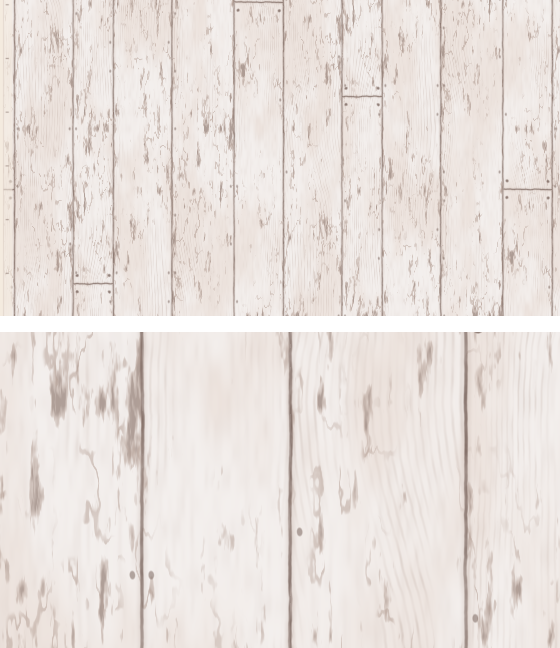
Top, the full canvas; bottom, a detail of the centre.
This texture is drawn by a WebGL 2 fragment shader. Its source:

```glsl
#version 300 es
precision highp float;
// Whitewashed, weathered planks: five unequal boards form a tile that repeats
// sideways with a half drop. Stretched wrapping noise gives the grain, cracks and
// chipped paint; distances to the board edges give seams, butt joints and nails.
uniform vec2 u_resolution;
out vec4 fragColor;

// Lengths are in canvas heights.
#define TILE vec2(0.8507, 1.185)
#define LEFT_MARGIN 0.0463
#define SEAM_HALF_WIDTH 0.0017
#define NAIL_RADIUS 0.0044
#define CHIP_LEVEL 0.69
#define GRAIN_DENSITY 125.0
#define PAINT vec3(0.955, 0.938, 0.929)
#define WARM_PAINT vec3(0.930, 0.893, 0.871)
#define BARE_WOOD vec3(0.72, 0.64, 0.60)
#define DARK_GAP vec3(0.48, 0.40, 0.37)
#define SELVAGE vec3(0.958, 0.920, 0.875)

const float EDGES[6] = float[6](0.0, 0.1852, 0.3125, 0.4977, 0.6944, 0.8507);

float hash(vec2 cell, float seed) {
  uvec3 v = uvec3(ivec3(vec3(cell, seed)));
  v = v * 1664525u + 1013904223u;
  v.x += v.y * v.z; v.y += v.z * v.x; v.z += v.x * v.y;
  v ^= v >> 16u;
  v.x += v.y * v.z; v.y += v.z * v.x; v.z += v.x * v.y;
  return float(v.z >> 8u) / 16777216.0;
}

// Value noise that wraps after cells.y rows, so the tile joins vertically.
float noise(vec2 uv, vec2 cells, float seed) {
  vec2 p = uv * cells, i = floor(p), f = p - i;
  f = f * f * (3.0 - 2.0 * f);
  float y0 = mod(i.y, cells.y), y1 = mod(i.y + 1.0, cells.y);
  float low = mix(hash(vec2(i.x, y0), seed), hash(vec2(i.x + 1.0, y0), seed), f.x);
  float high = mix(hash(vec2(i.x, y1), seed), hash(vec2(i.x + 1.0, y1), seed), f.x);
  return mix(low, high, f.y);
}

float fbm(vec2 uv, vec2 cells, float seed) {
  float sum = 0.0, weight = 0.5;
  for (int k = 0; k < 4; k++) {
    sum += weight * noise(uv, cells, seed + float(k) * 17.0);
    cells *= 2.0;
    weight *= 0.55;
  }
  return sum / 1.01;
}

// Soft coverage of everything closer than radius.
float cover(float dist, float radius) {
  float aa = 1.0 / u_resolution.y;
  return 1.0 - smoothstep(radius - aa, radius + aa, dist);
}

void main() {
  vec2 p = gl_FragCoord.xy / u_resolution.y;

  // Half-drop tile, with slightly ragged seams
  float halfDrop = 0.5 * TILE.y;
  float wobble = fbm(vec2(p.x, p.y / halfDrop), vec2(5.0, 20.0), 3.0) - 0.5;
  float x = p.x - LEFT_MARGIN + 0.003 * wobble;
  float column = floor(x / TILE.x);
  vec2 q = vec2(x - column * TILE.x, mod(p.y - column * halfDrop, TILE.y));

  // Board under this point
  int board = 0;
  for (int k = 1; k < 5; k++) if (q.x >= EDGES[k]) board = k;
  float fromLeft = q.x - EDGES[board];
  float edge = min(fromLeft, EDGES[board + 1] - q.x);
  float side = step(edge + 0.0001, fromLeft);
  float seed = 100.0 * float(board + 1);
  vec2 uv = vec2(q.x, q.y / TILE.y);

  // Paint clouds, fine fibers and wavy grain
  float cloud = fbm(uv, vec2(11.0, 5.0), seed);
  float worn = fbm(uv, vec2(14.0, 6.0), seed + 1.0);
  vec3 color = mix(PAINT, WARM_PAINT, smoothstep(0.36, 0.7, cloud));
  float phase = q.x * GRAIN_DENSITY + 9.0 * noise(uv, vec2(7.0, 4.0), seed + 2.0);
  float grain = smoothstep(0.2, 0.5, abs(fract(phase) - 0.5));
  grain *= smoothstep(0.4, 0.75, noise(uv, vec2(16.0, 6.0), seed + 3.0));
  grain *= noise(uv, vec2(120.0, 50.0), seed + 9.0);
  float fiber = noise(uv, vec2(210.0, 44.0), seed + 4.0);
  color = mix(color, BARE_WOOD, 0.3 * grain + 0.1 * fiber * fiber);

  // Clusters of small slender chips, heavier beside seams
  float edgeWear = 1.0 - smoothstep(0.0, 0.022, edge);
  float fleck = fbm(uv, vec2(95.0, 24.0), seed + 5.0);
  float level = CHIP_LEVEL - 0.5 * (worn - 0.5) - 0.07 * edgeWear;
  color = mix(color, BARE_WOOD, 0.55 * smoothstep(level - 0.02, level + 0.1, fleck));
  color = mix(color, DARK_GAP, 0.4 * smoothstep(level + 0.08, level + 0.2, fleck));

  // Thin broken cracks follow the contours of a stretched noise
  float contour = fbm(uv, vec2(44.0, 14.0), seed + 8.0);
  float crack = 1.0 - smoothstep(0.008, 0.04, abs(contour - 0.52));
  float broken = smoothstep(0.4, 0.65, noise(uv, vec2(70.0, 46.0), seed + 6.0));
  crack *= broken * smoothstep(0.4, 0.62, worn + 0.12 * edgeWear);
  color = mix(color, BARE_WOOD, 0.55 * crack);

  // Continuous seams that fade and darken along their length
  float seamTone = mix(0.4, 1.0, fbm(uv, vec2(4.0, 46.0), 7.0));
  float gap = seamTone * cover(edge, SEAM_HALF_WIDTH);
  color = mix(color, BARE_WOOD, 0.25 * (1.0 - smoothstep(0.0, 0.008, edge)));

  // Stray nails along the seams
  float slot = uv.y * 13.0, row = floor(slot);
  vec2 nail = vec2(edge - 0.010, (fract(slot) - 0.5) * TILE.y / 13.0);
  float stray = step(0.8, hash(vec2(row, side), seed + 8.0));
  gap = max(gap, 0.55 * stray * cover(length(nail * vec2(1.2, 0.8)), 0.8 * NAIL_RADIUS));

  // Two boards carry a butt joint with a nail in each corner
  if (board == 1 || board == 4) {
    float jointY = board == 1 ? 0.1019 : 0.993;
    float dy = mod(q.y - jointY + halfDrop, TILE.y) - halfDrop;
    dy += 0.006 * (fbm(uv, vec2(55.0, 8.0), 9.0) - 0.5);
    gap = max(gap, 0.85 * cover(abs(dy), SEAM_HALF_WIDTH));
    gap = max(gap, 0.8 * cover(length(vec2(edge - 0.013, abs(dy) - 0.026)), NAIL_RADIUS));
    color = mix(color, BARE_WOOD, 0.2 * (1.0 - smoothstep(0.0, 0.010, abs(dy))));
  }
  color = mix(color, DARK_GAP, gap);

  // Cream selvage at the left, with small register ticks
  float selvage = cover(p.x, 0.039);
  color = mix(color, SELVAGE, selvage * mix(0.6, 1.0, cover(p.x, 0.011)));
  vec2 tick = abs(vec2(p.x - 0.023, (fract((p.y - 0.05) / 0.17) - 0.5) * 0.17));
  color = mix(color, DARK_GAP, 0.6 * cover(tick.x, 0.005) * cover(tick.y, 0.0015));
  color = mix(color, BARE_WOOD, 0.3 * cover(abs(p.x - 0.011), 0.001));

  fragColor = vec4(color, 1.0);
}
```
